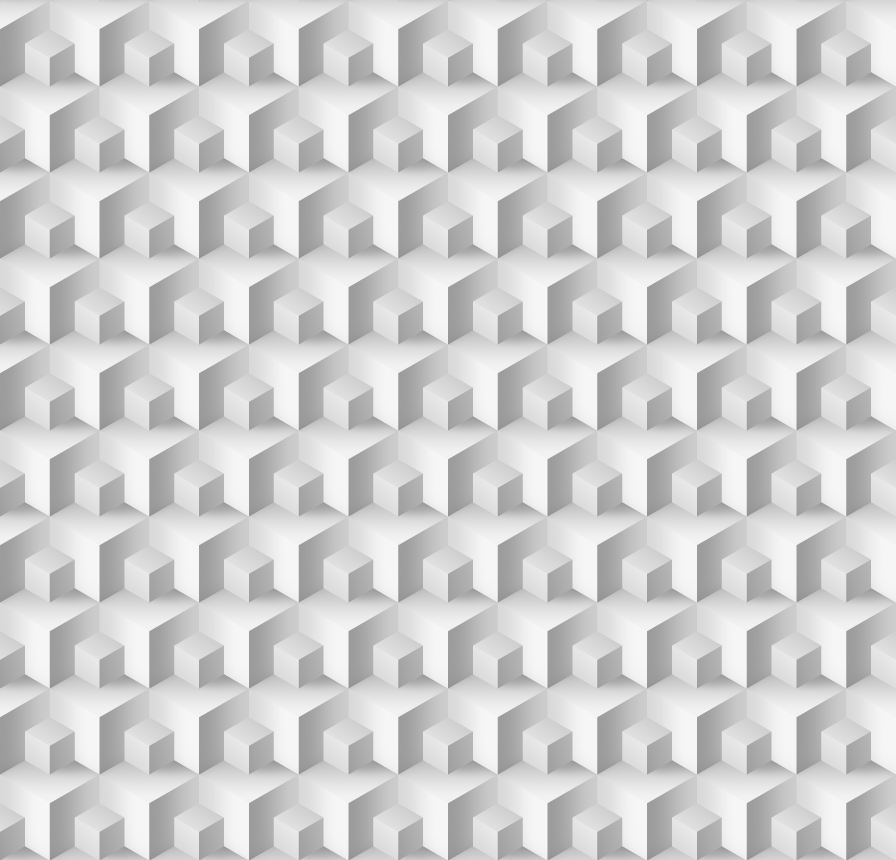
This pattern is drawn by a Shadertoy shader. Its source:

```glsl
const vec2 REPEATS = vec2(9.0, 5.0);   // each repeat holds two staggered rows
const vec2 PERIOD = vec2(2.0, 3.0);    // x in half widths, y in edge lengths
const vec2 CORNER_OFFSET = vec2(0.0, 0.49);
const float CUBE_SIZE = 0.5;
const int SAMPLES = 4;

// Hexagon metric: 1 on a pointy-top hexagon with unit edge
float hexRadius(vec2 p) {
    p = abs(p);
    return max(p.x, p.y + 0.5 * p.x);
}

// Offset from the nearest point of the staggered lattice
vec2 hexCell(vec2 p) {
    vec2 even = mod(p + 0.5 * PERIOD, PERIOD) - 0.5 * PERIOD;
    vec2 odd = mod(p, PERIOD) - 0.5 * PERIOD;
    return hexRadius(even) < hexRadius(odd) ? even : odd;
}

// Raised cube, p scaled so that its outline has radius 1
float cubeShade(vec2 p) {
    float side = abs(p.x);
    if (p.y > 0.5 * side) {
        float depth = p.y + 0.5 * p.x;
        return mix(0.88, 0.81, depth);
    }
    float drop = 0.5 * side - p.y;
    return p.x < 0.0
        ? mix(0.92, 0.87, drop) - 0.02 * side
        : mix(0.64, 0.72, side) - 0.02 * drop;
}

// Floor in edge coordinates: x runs left, y runs right from the inner corner
float floorShade(vec2 f) {
    float light = mix(0.76, 0.95, smoothstep(0.3, 1.9, f.x + f.y));
    float reach = f.y - CUBE_SIZE;
    float castShadow = (1.0 - smoothstep(0.0, 0.5, reach))
                     * (1.0 - smoothstep(0.2, 0.6, f.x + 0.6 * reach))
                     * step(0.0, reach);
    float crease = exp(-14.0 * min(f.x, f.y));
    return light - 0.13 * castShadow - 0.05 * crease;
}

// Inner corner: floor below, shaded wall on the left, lit wall on the right
float cornerShade(vec2 p) {
    float side = abs(p.x);
    if (p.y < -0.5 * side) {
        return floorShade(vec2(-p.y - 0.5 * p.x, -p.y + 0.5 * p.x));
    }
    float rise = p.y + 0.5 * side;
    float contact = 0.04 * exp(-9.0 * rise);
    return p.x < 0.0
        ? mix(0.80, 0.61, smoothstep(0.0, 1.0, side)) - contact
        : mix(0.85, 0.965, smoothstep(0.0, 0.8, side)) - contact;
}

float reliefShade(vec2 uv) {
    vec2 p = hexCell(uv * REPEATS * PERIOD - CORNER_OFFSET);
    return hexRadius(p) < CUBE_SIZE ? cubeShade(p / CUBE_SIZE) : cornerShade(p);
}

void mainImage(out vec4 fragColor, in vec2 fragCoord) {
    // Supersampling smooths every face edge
    float shade = 0.0;
    for (int j = 0; j < SAMPLES; j++) {
        for (int i = 0; i < SAMPLES; i++) {
            vec2 jitter = (vec2(i, j) + 0.5) / float(SAMPLES) - 0.5;
            shade += reliefShade((fragCoord + jitter) / iResolution.xy);
        }
    }
    fragColor = vec4(vec3(shade / float(SAMPLES * SAMPLES)), 1.0);
}
```
